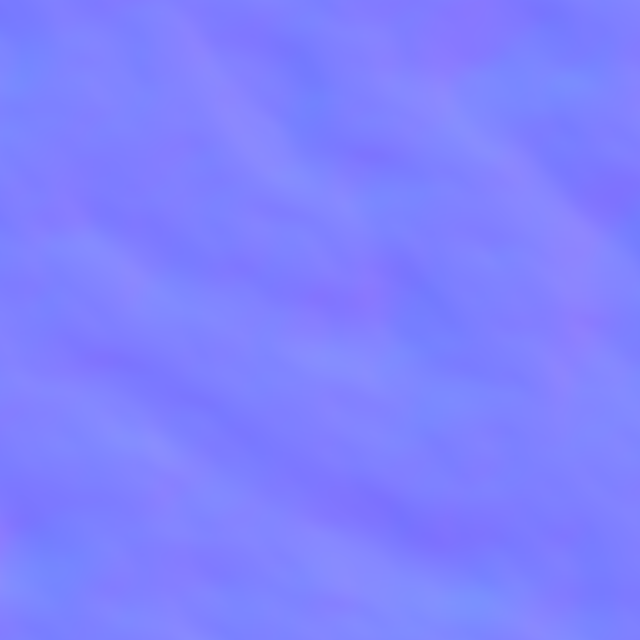
Give the GLSL for this texture map, as a WebGL 1 fragment shader.

```glsl
precision highp float;
uniform vec2 u_resolution;

#define FREQUENCY 4.4      // undulations across the canvas
#define OCTAVES 3
#define GAIN 0.27          // height kept by each finer octave
#define STRETCH 1.25       // elongation along the grain
#define GRAIN_ANGLE -0.42  // direction of the grain in radians
#define RIDGE 0.4          // share of creased against smooth relief
#define CREASE_WIDTH 0.12  // rounding of the creases
#define SLOPE 0.086        // steepness of the relief
#define SAMPLE_STEP 0.011  // reach of the slope filter
#define BIAS vec2(0.002, 0.005)
#define SEED vec2(17.3, 41.9)

// Random unit vector for a lattice cell
vec2 cellGradient(vec2 cell) {
  float h = fract(sin(dot(cell, vec2(127.1, 311.7))) * 43758.55);
  float angle = 6.28319 * h;
  return vec2(cos(angle), sin(angle));
}

float cornerValue(vec2 cell, vec2 local, vec2 corner) {
  return dot(cellGradient(cell + corner), local - corner);
}

// Gradient noise with quintic blending
float gradientNoise(vec2 p) {
  vec2 cell = floor(p);
  vec2 f = p - cell;
  vec2 w = f * f * f * (f * (f * 6.0 - 15.0) + 10.0);
  float low = mix(cornerValue(cell, f, vec2(0.0)),
                  cornerValue(cell, f, vec2(1.0, 0.0)), w.x);
  float high = mix(cornerValue(cell, f, vec2(0.0, 1.0)),
                   cornerValue(cell, f, vec2(1.0)), w.x);
  return mix(low, high, w.y);
}

// Soft hills with rounded ridges, stretched along the grain
float height(vec2 uv) {
  float c = cos(GRAIN_ANGLE);
  float s = sin(GRAIN_ANGLE);
  vec2 p = vec2(c * uv.x + s * uv.y, c * uv.y - s * uv.x);
  p = p * vec2(1.0 / STRETCH, 1.0) * FREQUENCY + SEED;
  float sum = 0.0;
  float amplitude = 1.0;
  for (int i = 0; i < OCTAVES; i++) {
    float n = gradientNoise(p);
    float ridge = -sqrt(n * n + CREASE_WIDTH * CREASE_WIDTH);
    sum += amplitude * mix(n, ridge, RIDGE);
    amplitude *= GAIN;
    p = mat2(1.92, 0.56, -0.56, 1.92) * p + SEED;
  }
  return sum / FREQUENCY;
}

void main() {
  vec2 uv = gl_FragCoord.xy / u_resolution;

  // Central differences give the slope of the relief
  vec2 e = vec2(SAMPLE_STEP, 0.0);
  vec2 slope = vec2(height(uv + e.xy) - height(uv - e.xy),
                    height(uv + e.yx) - height(uv - e.yx)) / (2.0 * SAMPLE_STEP);

  // Encode the surface normal as a colour
  vec3 normal = normalize(vec3(-SLOPE * slope, 1.0));
  vec3 color = 0.5 + 0.5 * normal;
  color.rg += BIAS;
  gl_FragColor = vec4(color, 1.0);
}
```
